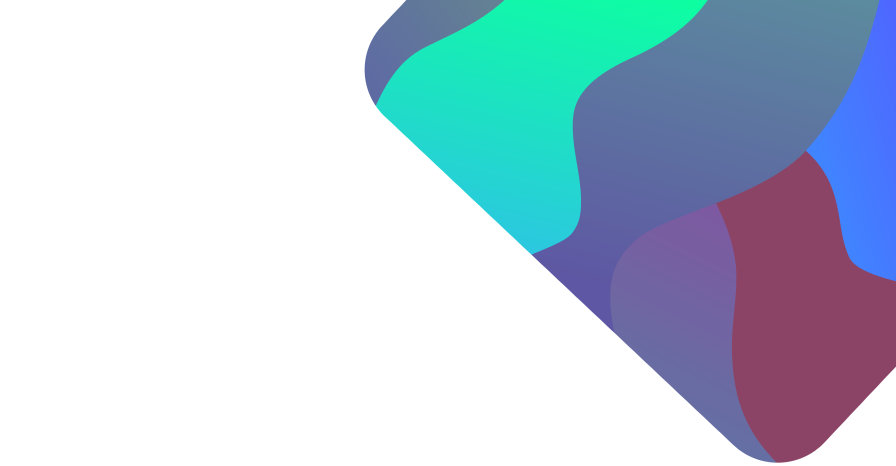
This background is drawn by a Shadertoy shader. Its source:

```glsl
// Draws a tilted rounded card of flowing colour bands on a white ground.

const float GRID_HEIGHT = 3.99; // canvas height in design units

// Cubic segment between two knots (position, value, slope), straight beyond them
float bend(float s, vec3 a, vec3 b) {
    float w = b.x - a.x;
    float t = clamp((s - a.x) / w, 0.0, 1.0);
    float q = 1.0 - t;
    float v = q * q * (1.0 + 2.0 * t) * a.y + t * t * (3.0 - 2.0 * t) * b.y
            + w * t * q * (q * a.z - t * b.z);
    return v + a.z * min(s - a.x, 0.0) + b.z * max(s - b.x, 0.0);
}

// Smooth chains of segments
float curve(float s, vec3 a, vec3 b, vec3 c) {
    return s < b.x ? bend(s, a, b) : bend(s, b, c);
}

float curve(float s, vec3 a, vec3 b, vec3 c, vec3 d) {
    return s < b.x ? bend(s, a, b) : curve(s, b, c, d);
}

float curve(float s, vec3 a, vec3 b, vec3 c, vec3 d, vec3 e, vec3 f) {
    return s < c.x ? curve(s, a, b, c) : curve(s, c, d, e, f);
}

// Antialiased coverage, full where the field is positive
float cover(float field) {
    float width = length(vec2(dFdx(field), dFdy(field)));
    return clamp(0.5 + field / max(width, 1e-5), 0.0, 1.0);
}

float roundedBox(vec2 p, vec2 low, vec2 high, float radius) {
    vec2 d = abs(p - 0.5 * (low + high)) - 0.5 * (high - low) + radius;
    return length(max(d, 0.0)) + min(max(d.x, d.y), 0.0) - radius;
}

// Linear gradient running from one point to another
vec3 gradient(vec2 p, vec2 from, vec2 to, vec3 first, vec3 last) {
    vec2 axis = to - from;
    return mix(first, last, clamp(dot(p - from, axis) / dot(axis, axis), 0.0, 1.0));
}

void mainImage(out vec4 fragColor, in vec2 fragCoord) {
    // Design units with y running down from the top edge
    vec2 p = vec2(fragCoord.x, iResolution.y - fragCoord.y) / iResolution.y * GRID_HEIGHT;

    // Band boundaries
    float sliverEdge = curve(p.x, vec3(3.22, 0.90, -2.2), vec3(3.65, 0.40, -0.5),
                             vec3(4.32, 0.0, -0.9));
    float tealEdge = curve(p.y, vec3(0.0, 6.06, -0.7), vec3(0.5, 5.40, -2.2),
                           vec3(1.0, 4.908, -0.1), vec3(1.72, 4.975, 0.0),
                           vec3(2.0, 4.895, -0.8), vec3(2.18, 4.55, -2.4));
    float slateEdge = curve(p.y, vec3(0.0, 7.53, -0.25), vec3(1.29, 6.90, -0.9),
                            vec3(1.74, 6.13, -2.6), vec3(2.05, 5.45, -1.15),
                            vec3(2.55, 5.225, 0.0), vec3(2.9, 5.27, 0.2));
    float maroonEdge = curve(p.y, vec3(1.74, 6.13, 0.5), vec3(2.37, 6.305, 0.0),
                             vec3(3.05, 6.268, 0.05), vec3(3.96, 6.65, 1.0));
    float blueEdge = curve(p.y, vec3(1.29, 6.90, 1.1), vec3(1.8, 7.175, 0.2),
                           vec3(2.2, 7.27, 0.45), vec3(2.41, 7.68, 4.0));

    // Band colours
    vec3 sliver = gradient(p, vec2(3.2, 0.7), vec2(4.1, 0.0),
                           vec3(0.37, 0.42, 0.64), vec3(0.39, 0.50, 0.58));
    vec3 teal = gradient(p, vec2(6.0, 0.0), vec2(5.4, 2.4),
                         vec3(0.05, 1.0, 0.63), vec3(0.17, 0.78, 0.88));
    vec3 slate = gradient(p, vec2(7.2, 0.0), vec2(6.5, 2.8),
                          vec3(0.36, 0.54, 0.62), vec3(0.37, 0.34, 0.64));
    vec3 purple = gradient(p, vec2(6.1, 1.8), vec2(5.3, 3.4),
                           vec3(0.49, 0.35, 0.63), vec3(0.39, 0.44, 0.64));
    vec3 blue = gradient(p, vec2(7.0, 1.4), vec2(8.0, 1.1),
                         vec3(0.25, 0.52, 1.0), vec3(0.31, 0.40, 1.0));
    vec3 maroon = vec3(0.55, 0.265, 0.40);

    // Lower right bands, then the upper left ones
    vec3 lower = mix(purple, maroon, cover(p.x - maroonEdge));
    lower = mix(lower, blue, cover(p.x - blueEdge));
    vec3 color = mix(slate, lower, cover(p.x - slateEdge));
    color = mix(color, teal, cover(tealEdge - p.x));
    color = mix(color, sliver, cover(sliverEdge - p.y));

    // Tilted card over the white ground
    vec2 along = vec2(0.728, 0.686);
    vec2 tilted = vec2(dot(p, along), dot(p, vec2(-along.y, along.x)));
    float card = roundedBox(tilted, vec2(2.533, -9.0), vec2(7.738, -1.534), 0.55);
    fragColor = vec4(mix(vec3(1.0), color, cover(-card)), 1.0);
}
```
